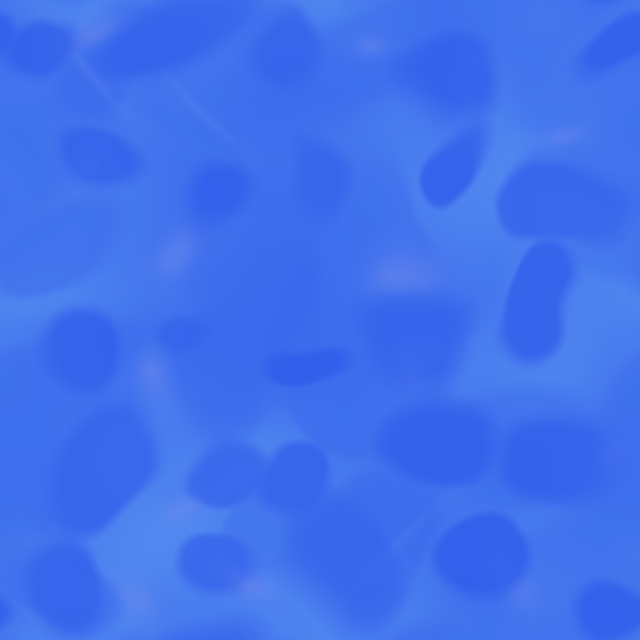
Write a Shadertoy shader that draws this texture.

```glsl
// Soft blue watery surface: broad light mottling with rounded dark pools,
// layered as warped ellipses on jittered grids, plus faint lavender glints
// and thin diagonal streaks. All grids and noises wrap, so the tile repeats.

// Four random values per wrapped grid cell
vec4 hash4(vec2 cell, float period, float seed) {
    cell = mod(cell, period);
    vec4 h = fract(vec4(cell.xyx, seed) * vec4(0.1031, 0.1030, 0.0973, 0.1099) + seed * 0.137);
    h += dot(h, h.wzxy + 33.33);
    return fract((h.xxyz + h.yzzw) * h.zywx);
}

// Smooth value noise that wraps after `period` cells
float wrapNoise(vec2 uv, float period, float seed) {
    vec2 p = uv * period, i = floor(p), f = p - i;
    f = f * f * f * (f * (f * 6.0 - 15.0) + 10.0);
    float a = hash4(i, period, seed).x;
    float b = hash4(i + vec2(1, 0), period, seed).x;
    float c = hash4(i + vec2(0, 1), period, seed).x;
    float d = hash4(i + vec2(1, 1), period, seed).x;
    return mix(mix(a, b, f.x), mix(c, d, f.x), f.y);
}

vec2 rotate(vec2 p, float angle) {
    float c = cos(angle), s = sin(angle);
    return vec2(c * p.x + s * p.y, c * p.y - s * p.x);
}

// Lay one rounded pool per cell over the tone; radii are in cell units
float addPools(float tone, vec2 uv, float grid, float seed,
               vec2 radii, vec2 tones, float opacity, float softness) {
    vec2 p = uv * grid, base = floor(p);
    for (int y = -1; y <= 1; y++)
    for (int x = -1; x <= 1; x++) {
        vec2 cell = base + vec2(x, y);
        vec4 r = hash4(cell, grid, seed);
        vec4 q = hash4(cell, grid, seed + 7.0);
        vec2 d = rotate(p - cell - 0.5 - (r.xy - 0.5) * 0.6, q.x * 3.1416);
        float stretch = mix(1.0, 1.35, q.y);
        d = abs(d * vec2(stretch, 1.0 / stretch)) / mix(radii.x, radii.y, r.z);
        float dist = pow(pow(d.x, 2.4) + pow(d.y, 2.4), 1.0 / 2.4);
        float mask = 1.0 - smoothstep(1.0 - softness, 1.0 + softness, dist);
        tone = mix(tone, mix(tones.x, tones.y, r.w), mask * opacity);
    }
    return tone;
}

// Gaussian marks on a grid: round glints, or diagonal streaks when long
float softMarks(vec2 uv, float grid, float seed, vec2 size, float chance) {
    vec2 p = uv * grid, base = floor(p);
    float sum = 0.0;
    for (int y = -1; y <= 1; y++)
    for (int x = -1; x <= 1; x++) {
        vec2 cell = base + vec2(x, y);
        vec4 r = hash4(cell, grid, seed);
        vec4 q = hash4(cell, grid, seed + 5.0);
        float diagonal = (q.x < 0.5 ? 0.785 : -0.785) + (q.y - 0.5) * 0.3;
        vec2 d = rotate(p - cell - 0.5 - (r.xy - 0.5) * 0.6, diagonal);
        d /= size * mix(0.7, 1.2, r.z);
        sum += step(r.w, chance) * exp(-dot(d, d)) * mix(0.6, 1.0, q.z);
    }
    return min(sum, 1.0);
}

void mainImage(out vec4 fragColor, in vec2 fragCoord) {
    vec2 uv = fragCoord / iResolution.xy;

    // Gentle bending makes the ellipses irregular
    vec2 bend = vec2(wrapNoise(uv, 7.0, 1.0), wrapNoise(uv, 7.0, 2.0)) - 0.5;
    vec2 warped = uv + bend * 0.07;

    // Broad light and mid-blue mottling
    float mottle = mix(wrapNoise(warped, 4.0, 3.0), wrapNoise(warped, 7.0, 4.0), 0.35);
    float tone = 0.58 + (mottle - 0.5) * 0.95;

    // Large veils, then dark pools whose rims go from crisp to hazy
    float haze = wrapNoise(uv, 6.0, 5.0);
    tone = addPools(tone, warped, 4.0, 11.0, vec2(0.28, 0.48), vec2(0.26, 0.48),
                    0.7, mix(0.08, 0.4, haze));
    tone = addPools(tone, warped, 5.0, 23.0, vec2(0.16, 0.42), vec2(0.03, 0.2),
                    0.88, mix(0.12, 0.5, haze));
    tone += (wrapNoise(warped, 11.0, 6.0) - 0.5) * 0.05;

    vec3 deepBlue = vec3(0.19, 0.365, 0.918);
    vec3 skyBlue = vec3(0.335, 0.55, 0.943);
    vec3 lavender = vec3(0.42, 0.53, 0.93);
    vec3 color = mix(deepBlue, skyBlue, clamp(tone, 0.0, 1.0));

    // Pale glints and streaks, weaker over the dark pools
    float glints = softMarks(warped, 6.0, 37.0, vec2(0.2, 0.15), 0.5) * 0.6;
    float streaks = softMarks(uv + bend * 0.02, 4.0, 41.0, vec2(0.4, 0.035), 0.5) * 0.35;
    float pale = max(glints, streaks) * smoothstep(0.0, 0.5, tone);
    fragColor = vec4(mix(color, lavender, pale), 1.0);
}
```
